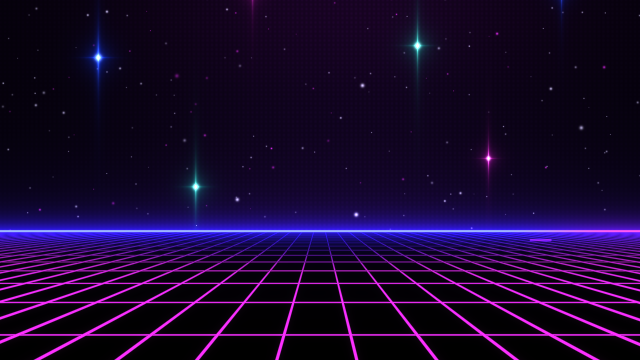
Reproduce this background procedurally as a Shadertoy shader.

```glsl
// Neon perspective grid under a starry violet sky with coloured glints.

// Layout, in canvas heights; x is zero at the centre
const float HORIZON = 0.358;
const float VANISH = 0.4167;      // lines converge above the horizon
const float LANE_WIDTH = 0.533;
const float LANE_SHIFT = 0.04;
const float ROW_SCALE = 0.989;
const float ROW_SHIFT = 0.85;
const float MESH_PITCH = 0.0125;  // faint mesh over the sky

// Colours
const vec3 SKY_EDGE = vec3(0.016, 0.004, 0.040);
const vec3 SKY_CORE = vec3(0.066, 0.014, 0.125);
const vec3 SKY_TOP = vec3(0.040, 0.000, 0.030);
const vec3 FLOOR_DARK = vec3(0.008, 0.002, 0.022);
const vec3 NEON_BLUE = vec3(0.13, 0.08, 0.90);
const vec3 NEON_PINK = vec3(0.92, 0.17, 0.95);
const vec3 HAZE = vec3(0.055, 0.025, 0.20);
const vec3 LINE_CORE = vec3(0.62, 0.72, 1.0);
const vec3 GLINT_BLUE = vec3(0.03, 0.23, 1.0);
const vec3 GLINT_GREEN = vec3(0.04, 0.60, 0.48);
const vec3 GLINT_PINK = vec3(0.80, 0.08, 0.68);

vec3 hash3(vec2 p) {
    vec3 q = fract(vec3(p.xyx) * vec3(0.1031, 0.1030, 0.0973));
    q += dot(q, q.yxz + 33.33);
    return fract((q.xxy + q.yzz) * q.zyx);
}

// Antialiased stroke coverage at a given distance from its centre
float stroke(float dist, float halfWidth, float pixel) {
    float soft = max(pixel, 0.0012);
    return 1.0 - smoothstep(halfWidth - 0.5 * soft, halfWidth + soft, dist);
}

// One jittered star per cell, kept when its hash is below the density
vec3 starLayer(vec2 p, float cell, float density, float radius, float seed) {
    vec2 id = floor(p / cell);
    vec3 rnd = hash3(id + seed);
    vec3 kind = hash3(id + seed + 71.7);
    vec2 offset = (fract(p / cell) - 0.2 - 0.6 * rnd.xy) * cell;
    float size = radius * (0.65 + 0.5 * kind.y);
    float glow = exp(-dot(offset, offset) / (size * size));
    vec3 tint = kind.z < 0.3 ? NEON_PINK : vec3(0.86, 0.84, 1.0);
    return tint * glow * step(rnd.z, density) * (0.3 + 0.7 * kind.x);
}

// Four-pointed glint: white core, coloured spikes and halo
vec3 glint(vec2 p, vec2 centre, vec3 tint, float size) {
    vec2 q = abs(p - centre) / size;
    float r = length(q);
    float vertical = exp(-q.x / 0.0035 - q.y / 0.037);
    float across = exp(-q.y / 0.003 - q.x / 0.016);
    float halo = 0.48 * exp(-r / 0.022);
    float column = 0.22 * exp(-q.x / 0.012 - q.y / 0.10);
    float core = exp(-r * r / 0.00006) + 0.55 * exp(-q.x / 0.002 - q.y / 0.019);
    return tint * (vertical + across + halo + column) + core * vec3(0.85, 0.95, 0.95);
}

vec3 sky(vec2 p) {
    float middle = exp(-pow((p.x - 0.08) / 0.62, 2.0));
    vec3 col = mix(SKY_EDGE, SKY_CORE, middle);
    col += SKY_TOP * middle * smoothstep(0.65, 1.0, p.y);
    vec2 mesh = 0.5 + 0.5 * cos(6.2832 * p / MESH_PITCH);
    col *= 0.82 + 0.24 * mesh.x * mesh.y + 0.06 * mesh.x;

    // Scattered stars, from dust to bright dots
    col += 0.55 * starLayer(p, 0.055, 0.34, 0.0022, 3.0);
    col += 0.80 * starLayer(p, 0.093, 0.36, 0.0031, 19.0);
    col += 1.20 * starLayer(p, 0.170, 0.32, 0.0046, 47.0);

    // Main glints; two hang from the top edge
    col += glint(p, vec2(-0.616, 0.840), GLINT_BLUE, 1.1);
    col += glint(p, vec2(0.271, 0.873), GLINT_GREEN, 1.05);
    col += glint(p, vec2(-0.345, 0.481), GLINT_GREEN, 1.0);
    col += glint(p, vec2(0.468, 0.560), GLINT_PINK, 0.68);
    col += 0.7 * glint(p, vec2(-0.187, 1.025), GLINT_PINK, 0.8);
    col += 0.8 * glint(p, vec2(0.671, 1.025), GLINT_BLUE, 0.8);
    return col;
}

vec3 gridFloor(vec2 p, float pixel) {
    float d = VANISH - p.y;
    float depth = HORIZON - p.y;
    float near = smoothstep(0.0, 0.36, depth);

    // Lanes run to the vanishing point, rows are even in 1 / d
    float lane = p.x / (d * LANE_WIDTH) + LANE_SHIFT;
    float slope = p.x / d;
    float laneDist = abs(fract(lane) - 0.5) * LANE_WIDTH * d * inversesqrt(1.0 + slope * slope);
    float row = ROW_SCALE / d - ROW_SHIFT;
    float rowDist = abs(fract(row + 0.5) - 0.5) * d * d / ROW_SCALE;

    float lanes = stroke(laneDist, mix(0.0007, 0.0037, near), pixel);
    float rows = stroke(rowDist, mix(0.0006, 0.0017, near), pixel);
    rows *= smoothstep(0.005, 0.14, depth) * 0.85 + 0.1;
    float laneLight = mix(0.45, 1.0, smoothstep(0.0, 0.16, depth));
    float pinkness = smoothstep(0.0, 0.12, depth + 0.035 * abs(p.x));
    vec3 neon = mix(NEON_BLUE * 1.1, NEON_PINK, pinkness);
    float bloom = 0.10 * exp(-laneDist / 0.008) + 0.06 * exp(-rowDist / 0.006);
    return FLOOR_DARK * (1.0 - near) + neon * (max(lanes * laneLight, rows) + bloom * near);
}

void mainImage(out vec4 fragColor, in vec2 fragCoord) {
    float pixel = 1.0 / iResolution.y;
    vec2 p = (fragCoord - vec2(0.5 * iResolution.x, 0.0)) * pixel;
    float h = p.y - HORIZON;
    vec3 col = h > 0.0 ? sky(p) : gridFloor(p, pixel);

    // Horizon glow, turning pink towards the right
    float pinkSide = smoothstep(0.48, 0.85, p.x);
    vec3 glowTint = mix(NEON_BLUE, vec3(0.42, 0.07, 0.82), 0.75 * pinkSide);
    float reach = h > 0.0 ? 0.024 : 0.020;
    col += glowTint * 0.85 * exp(-abs(h) / reach);
    col += HAZE * exp(-abs(h) / (h > 0.0 ? 0.095 : 0.040));
    vec3 lineTint = mix(LINE_CORE, vec3(1.0, 0.35, 0.95), pinkSide);
    col = mix(col, lineTint, stroke(abs(h), 0.0022, pixel));

    // Short reflection below the line on the right
    vec2 dash = abs(p - vec2(0.613, 0.333)) - vec2(0.027, 0.0);
    col += vec3(0.38, 0.06, 0.60) * stroke(length(max(dash, 0.0)), 0.0025, pixel);

    fragColor = vec4(clamp(col, 0.0, 1.0), 1.0);
}
```
